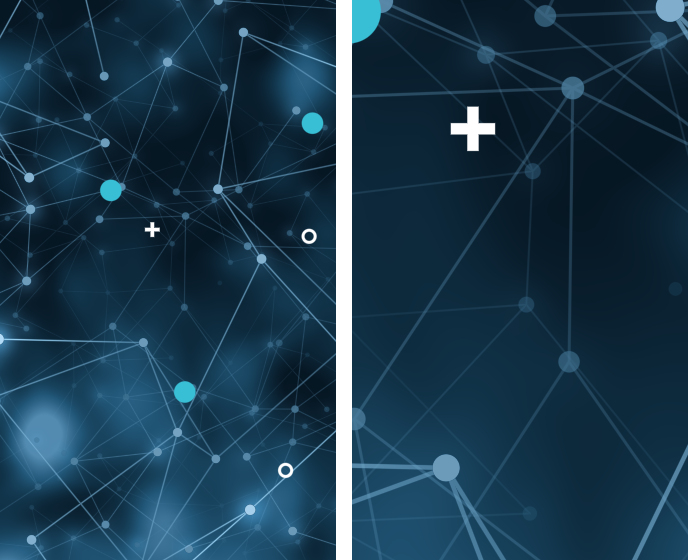
Left, the full canvas; right, a detail of the centre.
Write a WebGL 1 fragment shader that draws this background.

```glsl
precision highp float;
// Glowing network of linked nodes over deep blue haze, with flat accent marks.
uniform vec2 u_resolution;

// Haze colours, dark to light
const vec3 DEEP = vec3(0.025, 0.09, 0.14);
const vec3 NAVY = vec3(0.07, 0.215, 0.305);
const vec3 BLUE = vec3(0.13, 0.34, 0.47);
const vec3 GLOW = vec3(0.32, 0.54, 0.69);
// Network and accent colours
const vec3 LINK = vec3(0.58, 0.80, 0.93);
const vec3 NODE = vec3(0.70, 0.86, 0.97);
const vec3 CYAN = vec3(0.22, 0.75, 0.84);
// Haze shape
const float BLOB_CELL = 0.16;
const float BLOB_SIZE = 0.038;
const float BLOB_LIGHT = 2.6;
const float WAVE_LIGHT = 0.55;
const float LOW_LIGHT = 0.62;
const float HALO_LIGHT = 0.65;
// Sizes, in canvas heights
const float DISC_RADIUS = 0.0192;
const float RING_RADIUS = 0.0108;
const float RING_HALF_WIDTH = 0.0027;
const vec2 PLUS_ARM = vec2(0.0132, 0.0034);

float hash(vec2 p) {
  return fract(sin(dot(p, vec2(127.1, 311.7))) * 43758.55);
}

vec2 hash2(vec2 p) {
  return vec2(hash(p), hash(p + 19.7));
}

// Antialiased coverage of a signed distance
float fill(float d) {
  float px = 0.8 / u_resolution.y;
  return 1.0 - smoothstep(-px, px, d);
}

vec2 nodeAt(vec2 cell, float seed) {
  return cell + 0.08 + 0.84 * hash2(cell + seed);
}

float nodeLight(vec2 cell, float seed) {
  float h = hash(cell + seed + 5.3);
  return mix(0.35, 1.0, h * sqrt(h));
}

// Soft out-of-focus spots on a jittered grid
float blobs(vec2 p) {
  vec2 q = p / BLOB_CELL;
  float sum = 0.0;
  for (int j = -1; j <= 1; j++) {
    for (int i = -1; i <= 1; i++) {
      vec2 cell = floor(q) + vec2(float(i), float(j));
      vec2 d = (q - nodeAt(cell, 3.1)) * BLOB_CELL * vec2(1.0, 0.85);
      float h = hash(cell + 8.4);
      sum += h * h * exp(-0.5 * dot(d, d) / (BLOB_SIZE * BLOB_SIZE));
    }
  }
  return sum * BLOB_LIGHT;
}

// Slow drifting variation from layered, warped sines, about -1 to 1
float waves(vec2 p) {
  float sum = 0.0;
  float amp = 0.6;
  for (int i = 0; i < 4; i++) {
    p = mat2(0.8, 0.6, -0.6, 0.8) * p * 1.6 + 1.7;
    p += 0.5 * sin(p.yx);
    sum += amp * sin(p.x) * cos(p.y);
    amp *= 0.6;
  }
  return sum;
}

vec3 haze(vec2 p) {
  float low = 1.0 - smoothstep(0.05, 0.72, p.y);
  float h = LOW_LIGHT * low - 0.04;
  h += WAVE_LIGHT * waves(p * 6.0) * (0.5 + 0.5 * low);
  h += blobs(p) * mix(0.5, 1.0, low);
  vec3 c = mix(DEEP, NAVY, clamp(h * 2.0, 0.0, 1.0));
  c = mix(c, BLUE, clamp(h * 2.0 - 1.0, 0.0, 1.0));
  return mix(c, GLOW, clamp(h - 1.0, 0.0, 1.0));
}

// One layer of nodes joined to neighbouring cells: (link, node, halo)
vec3 network(vec2 p, float size, float width, float radius, float density, float seed) {
  vec2 q = p / size;
  vec3 light = vec3(0.0);
  for (int j = -1; j <= 1; j++) {
    for (int i = -1; i <= 1; i++) {
      vec2 cell = floor(q) + vec2(float(i), float(j));
      vec2 a = nodeAt(cell, seed);
      float la = nodeLight(cell, seed);
      float d = length(q - a) * size;
      float r = radius * (0.6 + 0.4 * la);
      light.y = max(light.y, la * fill(d - r));
      light.z += la * la * la * exp(-d * d / (radius * radius * 8.0));
      for (int k = 0; k < 4; k++) {
        float turn = float(k) * 0.7854;
        vec2 other = cell + floor(1.2 * vec2(cos(turn), sin(turn)) + 0.5);
        vec2 ab = nodeAt(other, seed) - a;
        float t = clamp(dot(q - a, ab) / dot(ab, ab), 0.0, 1.0);
        float on = step(hash(cell * 1.3 + float(k) * 7.7 + seed), density);
        float l = mix(la, nodeLight(other, seed), t);
        light.x = max(light.x, on * l * fill(length(q - a - ab * t) * size - width));
      }
    }
  }
  return light;
}

// Dim nodes turn bluer but still cover the links behind them
vec3 addNetwork(vec3 c, vec3 light, float strength) {
  vec3 s = min(light * strength, 1.0);
  c += GLOW * s.z * HALO_LIGHT;
  c = mix(c, mix(GLOW, LINK, s.x), s.x);
  return mix(c, mix(BLUE, NODE, s.y), min(s.y * 2.5, 1.0));
}

void main() {
  vec2 p = gl_FragCoord.xy / u_resolution.y;
  vec3 c = haze(p);

  // Far to near layers
  c = addNetwork(c, network(p, 0.085, 0.0006, 0.0055, 0.42, 2.0), 0.24);
  c = addNetwork(c, network(p + 0.03, 0.135, 0.0009, 0.0085, 0.48, 31.0), 0.6);
  c = addNetwork(c, network(p + 0.07, 0.21, 0.0014, 0.0105, 0.45, 57.0), 1.2);

  // Cyan discs
  for (int i = 0; i < 3; i++) {
    float n = float(i);
    float across = fract(0.93 + 0.49 * n - 0.09 * n * n);
    vec2 center = vec2(0.6 * across, 0.78 - 0.12 * n * n);
    c = mix(c, CYAN, fill(length(p - center) - DISC_RADIUS));
  }

  // White rings and plus sign
  for (int i = 0; i < 2; i++) {
    vec2 center = mix(vec2(0.552, 0.578), vec2(0.51, 0.16), float(i));
    float ring = abs(length(p - center) - RING_RADIUS) - RING_HALF_WIDTH;
    c = mix(c, vec3(1.0), fill(ring));
  }
  vec2 m = abs(p - vec2(0.272, 0.59));
  vec2 arm = vec2(max(m.x, m.y), min(m.x, m.y)) - PLUS_ARM;
  c = mix(c, vec3(1.0), fill(max(arm.x, arm.y)));

  gl_FragColor = vec4(c, 1.0);
}
```
